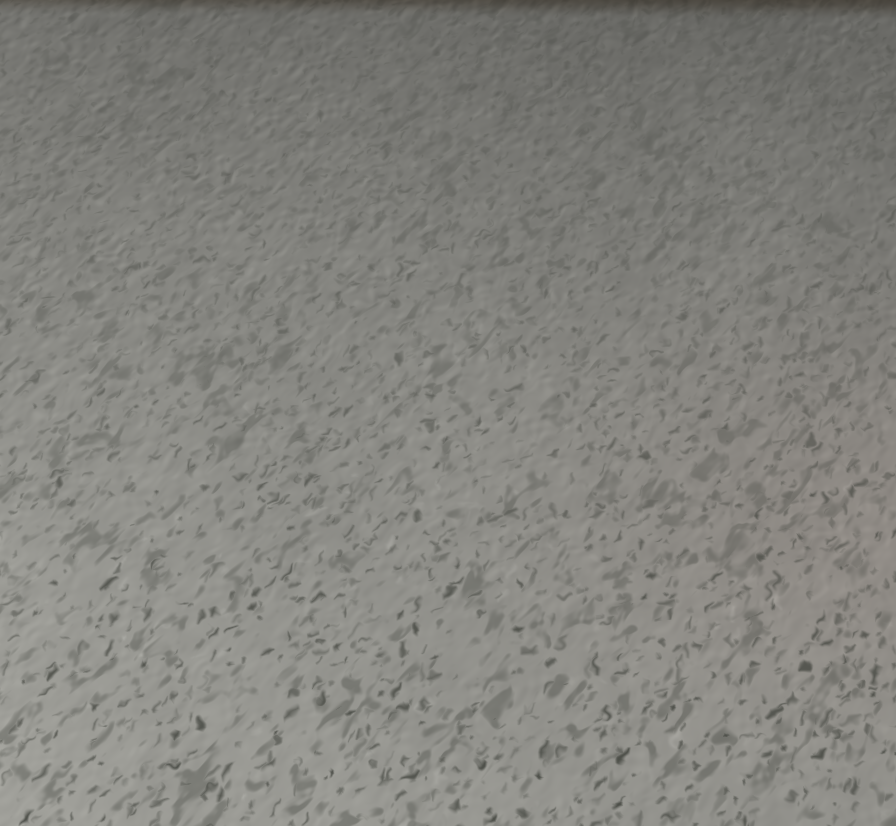
Reproduce this texture procedurally as a Shadertoy shader.

```glsl
// Grey speckled stone sheet with slanting dark flecks, fading into shade at the top.

const vec3 STONE_TINT = vec3(1.0, 0.999, 0.962);
const vec3 FLECK_TINT = vec3(0.25, 0.26, 0.235);
const vec3 ROSE_GLOW = vec3(0.014, -0.004, -0.005);
const float SLANT = 0.87;

float hash(vec2 p, float seed) {
    vec3 q = fract(vec3(p.xyx) * 0.1031 + seed * 0.137);
    q += dot(q, q.yzx + 33.33);
    return fract((q.x + q.y) * q.z);
}

float noise(vec2 p, float seed) {
    vec2 i = floor(p), f = fract(p);
    f = f * f * (3.0 - 2.0 * f);
    float low = mix(hash(i, seed), hash(i + vec2(1, 0), seed), f.x);
    float high = mix(hash(i + vec2(0, 1), seed), hash(i + vec2(1, 1), seed), f.x);
    return mix(low, high, f.y);
}

vec2 rotate(vec2 p, float angle) {
    float c = cos(angle), s = sin(angle);
    return vec2(c * p.x + s * p.y, c * p.y - s * p.x);
}

// Shift of a point by smooth noise, centred on zero
vec2 wobble(vec2 p, float seed) {
    return vec2(noise(p, seed), noise(p, seed + 1.0)) - 0.5;
}

// Soft tapered grain lying along the x axis
float grain(vec2 p, float halfLength, float halfWidth) {
    float along = clamp(p.x, -halfLength, halfLength);
    float taper = 1.0 - 0.5 * abs(along) / halfLength;
    float d = length(p - vec2(along, 0.0)) - halfWidth * taper;
    return 1.0 - smoothstep(-0.13, 0.14, d);
}

// Scattered slanting grains, one candidate per cell, thinned into clumps
float fleckLayer(vec2 p, float cells, float share, float seed) {
    vec2 q = p * cells;
    q += 0.4 * wobble(q * 2.5, seed + 5.0);
    vec2 home = floor(q);
    float cover = 0.0;
    for (int y = -1; y <= 1; y++)
    for (int x = -1; x <= 1; x++) {
        vec2 cell = home + vec2(x, y);
        vec2 center = cell + vec2(hash(cell, seed), hash(cell, seed + 1.0));
        float clump = noise(center * 0.3, seed + 7.0);
        float present = step(hash(cell, seed + 2.0), share * (0.2 + 1.6 * clump));
        float size = hash(cell, seed + 3.0);
        float angle = SLANT + 1.2 * (hash(cell, seed + 4.0) - 0.5);
        float halfLength = mix(0.1, 0.42, size * size);
        float halfWidth = mix(0.09, 0.17, hash(cell, seed + 8.0));
        float depth = mix(0.3, 1.0, hash(cell, seed + 9.0));
        cover = max(cover, present * depth * grain(rotate(q - center, angle), halfLength, halfWidth));
    }
    return cover;
}

// Faint ragged smudges that join the grains into broken strings
float smudges(vec2 p, float cells) {
    vec2 q = rotate(p, SLANT) * vec2(0.6, 1.1) * cells;
    q += 0.9 * wobble(q * 0.6, 91.0);
    float field = 0.7 * noise(q, 93.0) + 0.3 * noise(q * 2.1, 94.0);
    float patches = noise(p * 13.0, 95.0);
    return smoothstep(0.58, 0.86, field + 0.22 * (patches - 0.5));
}

// Fine raised bumps lit from the upper left
float relief(vec2 p, float cells) {
    vec2 bent = p + 0.012 * wobble(p * 45.0, 23.0);
    vec2 stretch = vec2(0.75, 1.1) * cells;
    vec2 lit = rotate(bent, SLANT) * stretch;
    vec2 shaded = rotate(bent + vec2(-0.003, 0.003), SLANT) * stretch;
    return noise(lit, 21.0) - noise(shaded, 21.0);
}

// Broad light: bright at lower left, dim toward the top and right
float illumination(vec2 uv) {
    float light = 0.588 - 0.02 * uv.y - 0.142 * uv.y * uv.y;
    light -= 0.04 * (uv.x - 0.5);
    light += 0.02 * exp(-6.0 * uv.x) * (1.0 - uv.y);
    return light + 0.02 * (noise(uv * 6.0, 31.0) - 0.5);
}

void mainImage(out vec4 fragColor, in vec2 fragCoord) {
    vec2 uv = fragCoord / iResolution.xy;
    vec2 p = (fragCoord - vec2(0.5 * iResolution.x, 0.0)) / iResolution.y;

    // The sheet recedes upward, so its grains shrink there
    vec2 sheet = p * (1.0 + 0.3 * uv.y) + 3.0;
    float nearness = 1.0 - smoothstep(0.0, 1.0, uv.y);

    // Stone ground
    vec3 color = illumination(uv) * STONE_TINT;
    vec2 fromGlow = (uv - vec2(1.0, 0.36)) * vec2(3.0, 4.0);
    color += ROSE_GLOW * exp(-dot(fromGlow, fromGlow));
    color *= 1.0 + mix(0.16, 0.07, nearness) * relief(sheet, 95.0);
    color *= 1.0 + 0.04 * (noise(sheet * 38.0, 41.0) - 0.5);

    // Pale and dark grains
    float pale = fleckLayer(sheet, 34.0, 0.12, 51.0);
    color += 0.06 * pale * mix(0.4, 1.0, nearness);
    float coarse = fleckLayer(sheet, 38.0, 0.5, 61.0);
    float fine = fleckLayer(sheet, 50.0, 0.46, 81.0);
    float dark = max(coarse, 0.75 * fine) * mix(0.28, 0.85, nearness);
    dark = max(dark, smudges(sheet, 75.0) * mix(0.2, 0.36, nearness));
    color = mix(color, FLECK_TINT, dark);

    // Shadow along the top edge
    float edge = smoothstep(0.978, 1.006, uv.y + 0.008 * (uv.x - 0.5));
    color *= mix(vec3(1.0), vec3(0.72, 0.68, 0.63), edge);

    fragColor = vec4(color, 1.0);
}
```
